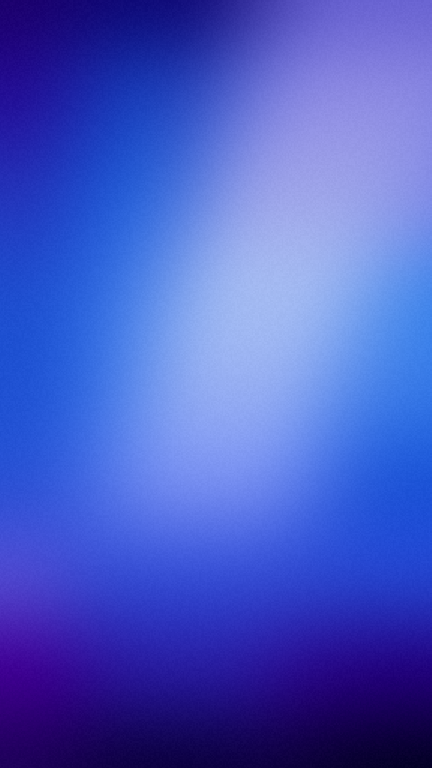
This background is drawn by a WebGL 2 fragment shader. Its source:

```glsl
#version 300 es
precision highp float;
// A soft blue backdrop: a pale, curved diagonal glow over a violet-to-navy field.
// Vertical colour ramps for the left, inner and right field are blended across,
// then a glow with its own ramp is laid along a curved spine, with fine grain.

uniform vec2 u_resolution;
out vec4 outColor;

const int STOPS = 9;               // evenly spaced ramp stops, bottom to top
const float SPINE_BASE = 0.42;     // glow centre at the bottom, in widths
const float SPINE_BEND = 0.53;     // rightward bend of the glow with height
const float GLOW_LOW = 0.22;       // glow half width at the bottom
const float GLOW_HIGH = 0.34;      // glow half width at the top
const float GLOW_POWER = 2.5;      // steepness of the glow's flanks
const float GRAIN_CELLS = 512.0;   // grain cells along the height
const float GRAIN_AMOUNT = 0.022;

// Ramp colours on a 0..255 scale
const vec3 LEFT_RAMP[STOPS] = vec3[STOPS](
    vec3(30, 0, 90), vec3(62, 0, 145), vec3(77, 70, 206),
    vec3(42, 80, 212), vec3(30, 80, 210), vec3(30, 75, 205),
    vec3(35, 50, 185), vec3(35, 15, 150), vec3(28, 0, 110));
const vec3 INNER_RAMP[STOPS] = vec3[STOPS](
    vec3(20, 0, 75), vec3(47, 10, 143), vec3(50, 68, 203),
    vec3(52, 96, 226), vec3(38, 103, 229), vec3(36, 102, 226),
    vec3(24, 87, 213), vec3(20, 57, 182), vec3(14, 10, 120));
const vec3 RIGHT_RAMP[STOPS] = vec3[STOPS](
    vec3(4, 0, 38), vec3(32, 2, 122), vec3(35, 65, 203),
    vec3(28, 84, 215), vec3(50, 118, 230), vec3(55, 125, 233),
    vec3(105, 120, 228), vec3(105, 112, 222), vec3(100, 95, 208));
const vec3 GLOW_RAMP[STOPS] = vec3[STOPS](
    vec3(12, 0, 65), vec3(38, 26, 155), vec3(55, 78, 212),
    vec3(118, 142, 240), vec3(150, 174, 242), vec3(163, 185, 241),
    vec3(157, 164, 233), vec3(140, 138, 226), vec3(106, 100, 210));

// Smooth Catmull-Rom colour at height t in 0..1
vec3 ramp(vec3 stops[STOPS], float t) {
    float s = clamp(t, 0.0, 1.0) * float(STOPS - 1);
    int i = min(int(s), STOPS - 2);
    float f = s - float(i);
    vec3 a = stops[max(i - 1, 0)];
    vec3 b = stops[i];
    vec3 c = stops[i + 1];
    vec3 d = stops[min(i + 2, STOPS - 1)];
    vec3 curve = b + 0.5 * f * (c - a + f * (2.0 * a - 5.0 * b + 4.0 * c - d
               + f * (3.0 * (b - c) + d - a)));
    return curve / 255.0;
}

// Sine-free hash in 0..1
float hash(vec2 p) {
    vec3 q = fract(p.xyx * 0.1031);
    q += dot(q, q.yzx + 33.33);
    return fract((q.x + q.y) * q.z);
}

void main() {
    vec2 uv = gl_FragCoord.xy / u_resolution;

    // Background field, blended from left to right
    vec3 color = mix(ramp(LEFT_RAMP, uv.y), ramp(INNER_RAMP, uv.y),
                     smoothstep(0.0, 0.35, uv.x));
    color = mix(color, ramp(RIGHT_RAMP, uv.y), smoothstep(0.4, 1.0, uv.x));

    // Glow along the curved spine
    float spine = SPINE_BASE + SPINE_BEND * uv.y * uv.y;
    float halfWidth = mix(GLOW_LOW, GLOW_HIGH, uv.y);
    float glow = exp(-pow(abs(uv.x - spine) / halfWidth, GLOW_POWER));
    color = mix(color, ramp(GLOW_RAMP, uv.y), glow);

    // Fine grain on a grid tied to the canvas height
    vec2 cell = floor(gl_FragCoord.xy / u_resolution.y * GRAIN_CELLS);
    color += (hash(cell) - 0.5) * GRAIN_AMOUNT;

    outColor = vec4(clamp(color, 0.0, 1.0), 1.0);
}
```
